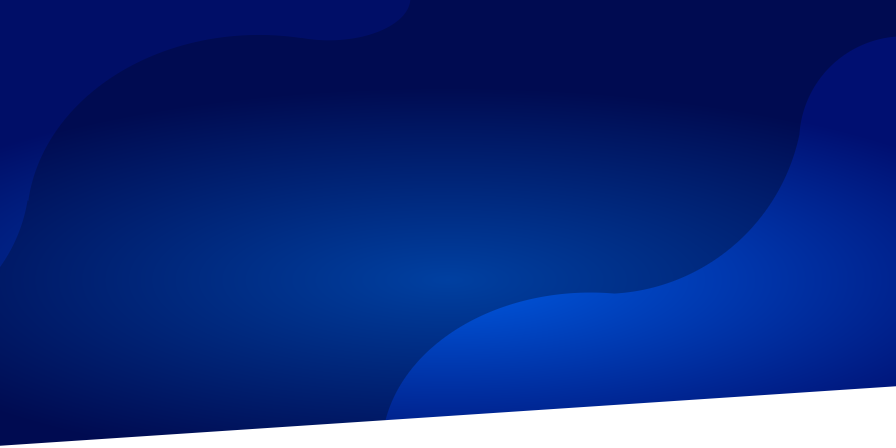
This background is drawn by a Shadertoy shader. Its source:

```glsl
// Deep blue backdrop: an elliptical glow, two flowing translucent waves that
// brighten it, and a slanted white base. Each wave is a union of ellipses and
// half-planes whose arcs meet tangentially. Space is 2 wide by 1 high.

const vec3 NIGHT = vec3(0.0, 0.043, 0.317);
const vec3 GLOW  = vec3(0.0, 0.250, 0.630);
const vec3 PAPER = vec3(1.0);

const vec2 GLOW_CENTER = vec2(1.0, 0.375);
const vec2 GLOW_RADII  = vec2(1.38, 0.43);

const float LEFT_LIFT  = 1.28;   // brightness gain inside each wave
const float RIGHT_LIFT = 1.40;

const float BASE_HEIGHT = 0.005; // white base at the left edge
const float BASE_SLOPE  = 0.0664;

// Right wave: low swell, scooped hollow, high crest
const vec2 SWELL_CENTER  = vec2(1.318, -0.005);
const vec2 SWELL_RADII   = vec2(0.466, 0.352);
const vec2 HOLLOW_CENTER = vec2(1.346, 0.792);
const float HOLLOW_RADIUS = 0.448;
const vec2 CREST_CENTER  = vec2(2.018, 0.685);
const float CREST_RADIUS = 0.234;
const float SWELL_JOIN_X = 1.331;

// Left wave: side lobe, large cutout, drooping tip
const vec2 LOBE_CENTER = vec2(-0.286, 0.609);
const float LOBE_RADIUS = 0.352;
const vec2 CUT_CENTER  = vec2(0.578, 0.505);
const vec2 CUT_RADII   = vec2(0.518, 0.417);
const vec2 TIP_CENTER  = vec2(0.734, 1.004);
const vec2 TIP_RADII   = vec2(0.182, 0.094);
const float LOBE_JOIN_Y = 0.552;
const float TIP_JOIN_X  = 0.672;

float circle(vec2 p, vec2 center, float radius) {
    return length(p - center) - radius;
}

// First-order ellipse distance, accurate near the rim
float ellipse(vec2 p, vec2 center, vec2 radii) {
    vec2 q = (p - center) / radii;
    float k = length(q);
    return k * (k - 1.0) / max(length(q / radii), 1e-4);
}

float leftWave(vec2 p) {
    float body = -ellipse(p, CUT_CENTER, CUT_RADII);
    body = max(body, max(p.x - TIP_JOIN_X, LOBE_JOIN_Y - p.y));
    float ends = min(circle(p, LOBE_CENTER, LOBE_RADIUS),
                     ellipse(p, TIP_CENTER, TIP_RADII));
    return min(body, ends);
}

float rightWave(vec2 p) {
    // Keep the part below the line joining hollow and crest centers
    vec2 axis = normalize(CREST_CENTER - HOLLOW_CENTER);
    float belowAxis = dot(p - HOLLOW_CENTER, vec2(-axis.y, axis.x));
    float body = max(-circle(p, HOLLOW_CENTER, HOLLOW_RADIUS), belowAxis);
    body = max(body, SWELL_JOIN_X - p.x);
    float ends = min(ellipse(p, SWELL_CENTER, SWELL_RADII),
                     circle(p, CREST_CENTER, CREST_RADIUS));
    return min(body, ends);
}

// Antialiased coverage of a signed distance
float coverage(float d) {
    return clamp(0.5 - d * iResolution.y, 0.0, 1.0);
}

void mainImage(out vec4 fragColor, in vec2 fragCoord) {
    vec2 p = fragCoord / iResolution.xy * vec2(2.0, 1.0);

    // Glow fading linearly to night
    float fade = min(length((p - GLOW_CENTER) / GLOW_RADII), 1.0);
    vec3 color = mix(GLOW, NIGHT, fade);

    // Brightening waves
    color *= mix(1.0, LEFT_LIFT, coverage(leftWave(p)));
    color *= mix(1.0, RIGHT_LIFT, coverage(rightWave(p)));

    // Slanted base
    float base = (p.y - BASE_HEIGHT - BASE_SLOPE * p.x)
               / length(vec2(1.0, BASE_SLOPE));
    color = mix(color, PAPER, coverage(base));

    fragColor = vec4(color, 1.0);
}
```
